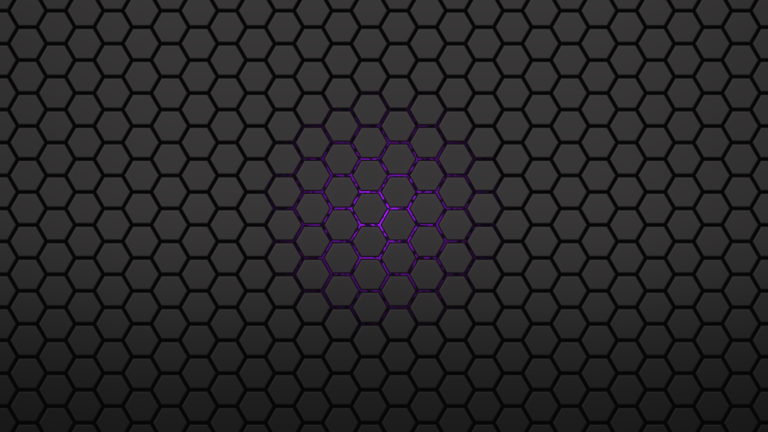
Reproduce this background procedurally as a Shadertoy shader.

```glsl
// A wall of dark bevelled hexagonal tiles with violet light leaking through
// the central seams. Two offset rectangular lattices give the nearest tile;
// the distance to its edge shapes the bevel, and gradient noise breaks the glow.

const float PITCH = 0.0763;                     // tile height, in canvas heights
const vec2  TILE_ORIGIN = vec2(-0.0324, 0.0174);
const float SEAM = 0.0032;                      // half width of a seam
const float BEVEL = 0.0040;                     // width of the rounded tile rim
const vec2  LIGHT_DIR = vec2(-0.6, 0.8);
const float RIM_LIGHT = 0.035;

const vec3  FACE_TOP = vec3(0.222, 0.216, 0.216);
const vec3  FACE_LOW = vec3(0.110, 0.107, 0.108);
const vec3  SEAM_COLOR = vec3(0.025, 0.024, 0.026);
const vec3  GLOW_COLOR = vec3(0.58, 0.07, 0.90);
const vec2  GLOW_CENTER = vec2(-0.004, 0.010);
const float GLOW_RADIUS = 0.305;
const float CRACK_SCALE = 75.0;

vec2 hashGradient(vec2 cell) {
    vec3 h = fract(vec3(cell.xyx) * vec3(0.1031, 0.1030, 0.0973));
    h += dot(h, h.yzx + 33.33);
    float angle = 6.28318 * fract((h.x + h.y) * h.z);
    return vec2(cos(angle), sin(angle));
}

float gradientNoise(vec2 p) {
    vec2 i = floor(p), f = p - i;
    vec2 u = f * f * f * (f * (f * 6.0 - 15.0) + 10.0);
    float a = dot(hashGradient(i), f);
    float b = dot(hashGradient(i + vec2(1, 0)), f - vec2(1, 0));
    float c = dot(hashGradient(i + vec2(0, 1)), f - vec2(0, 1));
    float d = dot(hashGradient(i + vec2(1, 1)), f - vec2(1, 1));
    return mix(mix(a, b, u.x), mix(c, d, u.x), u.y);
}

// Position relative to the nearest flat-topped tile centre
vec2 hexLocal(vec2 p) {
    vec2 period = vec2(1.73205, 1.0) * PITCH;
    vec2 a = mod(p + 0.5 * period, period) - 0.5 * period;
    vec2 b = mod(p, period) - 0.5 * period;
    return dot(a, a) < dot(b, b) ? a : b;
}

// Inward distance to the tile edge (x) and outward normal of that edge (yz)
vec3 hexEdge(vec2 q) {
    vec2 slant = vec2(0.86603, 0.5);
    float flatReach = abs(q.y), slantReach = dot(abs(q), slant);
    vec2 side = vec2(q.x < 0.0 ? -1.0 : 1.0, q.y < 0.0 ? -1.0 : 1.0);
    vec2 normal = side * (flatReach > slantReach ? vec2(0, 1) : slant);
    return vec3(0.5 * PITCH - max(flatReach, slantReach), normal);
}

void mainImage(out vec4 fragColor, in vec2 fragCoord) {
    vec2 p = (fragCoord - 0.5 * iResolution.xy) / iResolution.y;
    float pixel = 1.0 / iResolution.y;
    vec2 local = hexLocal(p - TILE_ORIGIN);
    vec3 edge = hexEdge(local);

    // Tile face: darkens toward the bottom and faintly toward the sides
    vec3 face = mix(FACE_LOW, FACE_TOP, smoothstep(-0.56, 0.06, p.y));
    face *= 1.0 - 0.12 * smoothstep(0.45, 0.95, abs(p.x));
    face *= 1.0 + 0.05 * local.y / PITCH;

    // Rounded rim: soft shade next to the seam, then a thin lit line
    float rim = edge.x - SEAM;
    face *= mix(0.55, 1.0, smoothstep(0.0, BEVEL, rim));
    float line = exp(-pow((rim - 0.6 * BEVEL) / (0.5 * BEVEL), 2.0));
    face += RIM_LIGHT * line * (0.35 + 0.65 * dot(edge.yz, LIGHT_DIR));

    // Violet light, cracked into short pieces along the seams
    float reach = max(0.0, 1.0 - length(p - GLOW_CENTER) / GLOW_RADIUS);
    float glow = pow(reach, 1.2);
    float cracks = smoothstep(-0.28, 0.12, gradientNoise(p * CRACK_SCALE));
    float core = 1.0 - smoothstep(0.3 * SEAM, 1.2 * SEAM, edge.x);
    vec3 seam = SEAM_COLOR + GLOW_COLOR * glow * core * mix(0.15, 1.0, cracks);

    vec3 color = mix(seam, face, smoothstep(-pixel, pixel, rim));
    color += GLOW_COLOR * 0.10 * glow * exp(-max(rim, 0.0) / BEVEL);
    fragColor = vec4(color, 1.0);
}
```
